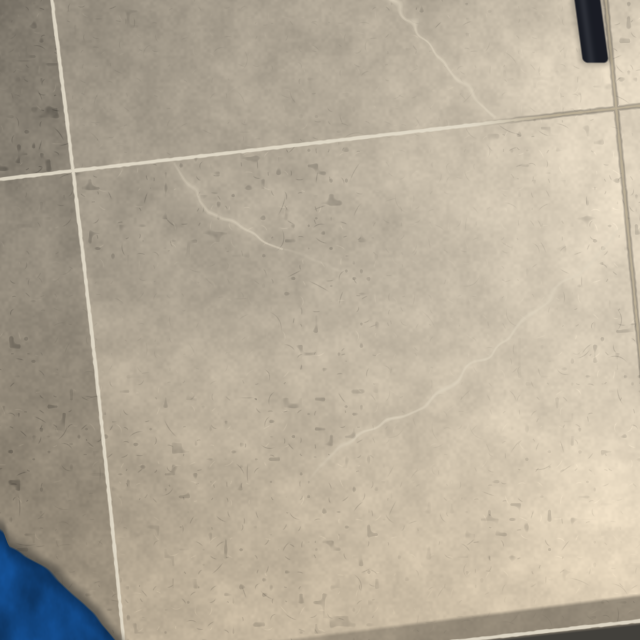
Give the GLSL for this texture, as a WebGL 1 fragment shader.

```glsl
precision highp float;
// Worn beige stone floor tiles seen at a slight tilt: a skewed grid gives pale grout,
// layered value noise gives mottling, hashed cells give scratches and pits, and
// warped segments give veins. A blue cloth and a dark handle lie at the borders.

uniform vec2 u_resolution;

const vec3 STONE_COOL = vec3(1.0, 0.945, 0.850);
const vec3 STONE_WARM = vec3(1.0, 0.925, 0.805);
const vec3 GROUT = vec3(0.89, 0.86, 0.79);
const vec3 GROUT_DULL = vec3(0.74, 0.69, 0.59);
const vec3 VEIN = vec3(0.87, 0.83, 0.75);
const vec3 SHADOW = vec3(0.26, 0.25, 0.23);
const vec3 CLOTH = vec3(0.07, 0.27, 0.50);
const vec3 HANDLE = vec3(0.10, 0.11, 0.14);

float hash(vec2 p) {
  vec3 q = fract(vec3(p.xyx) * 0.1031);
  q += dot(q, q.yzx + 33.33);
  return fract((q.x + q.y) * q.z);
}

float noise(vec2 p) {
  vec2 i = floor(p), f = fract(p);
  f = f * f * (3.0 - 2.0 * f);
  return mix(mix(hash(i), hash(i + vec2(1.0, 0.0)), f.x),
             mix(hash(i + vec2(0.0, 1.0)), hash(i + 1.0), f.x), f.y);
}

float fbm(vec2 p) {
  float sum = 0.0, amp = 0.5;
  for (int i = 0; i < 5; i++) {
    sum += amp * noise(p);
    p = mat2(1.6, 1.2, -1.2, 1.6) * p + 7.3;
    amp *= 0.55;
  }
  return sum;
}

// Coverage of the region where the signed distance d is negative
float cover(float d, float soft) { return 1.0 - smoothstep(-soft, soft, d); }

// Tapered vein segment: half width and strength run from the a end to the b end
float vein(vec2 p, vec2 a, vec2 b, vec2 width, vec2 strength, float soft) {
  vec2 ab = b - a;
  float t = clamp(dot(p - a, ab) / dot(ab, ab), 0.0, 1.0);
  float d = length(p - a - ab * t);
  float w = mix(width.x, width.y, t);
  float halo = 0.25 * exp(-d * d / (9.0 * w * w));
  return mix(strength.x, strength.y, t) * max(cover(d - w, soft + w * 0.6), halo);
}

// One short curved scratch in some of the cells
float scratches(vec2 p, float cells, float chance, float soft) {
  vec2 id = floor(p * cells);
  float angle = 6.2832 * hash(id + 3.7);
  vec2 center = 0.4 + 0.2 * vec2(hash(id + 11.1), hash(id + 23.9));
  vec2 q = fract(p * cells) - center;
  q = mat2(cos(angle), -sin(angle), sin(angle), cos(angle)) * q;
  q.y += (hash(id + 41.3) - 0.5) * 3.0 * q.x * q.x;
  float reach = mix(0.1, 0.36, hash(id + 57.0));
  float line = cover(abs(q.y) / cells - 0.0006, soft);
  return line * smoothstep(reach, 0.3 * reach, abs(q.x)) * step(hash(id), chance);
}

// Skewed floor grid: grout runs where a coordinate is an integer
vec2 floorGrid(vec2 p) {
  float left = 0.193 - 0.112 * p.y + 0.016 * p.y * (1.0 - p.y);
  float right = 1.0435 - 0.097 * p.y;
  float bottom = 0.111 * p.x - 0.081, top = 0.720 + 0.115 * p.x;
  return vec2((p.x - left) / (right - left), (p.y - bottom) / (top - bottom));
}

vec3 stone(vec2 p, vec2 tile, float soft) {
  vec2 s = p + tile * 5.3;
  float light = 0.62 + 0.15 * p.x + 0.08 * (1.0 - p.y);
  light -= 0.04 * smoothstep(0.6, 0.0, p.x) * smoothstep(0.5, 1.0, p.y);
  light += 0.11 * exp(-18.0 * dot(p - vec2(0.96, 0.79), p - vec2(0.96, 0.79)));
  light += 0.08 * exp(-20.0 * dot(p - vec2(0.97, 0.19), p - vec2(0.97, 0.19)));
  light *= tile.x < 0.0 ? 0.86 : 1.0 + 0.02 * (hash(tile + 9.0) - 0.5);
  light += 0.12 * (fbm(s * 5.0) - 0.55) + 0.11 * (fbm(s * 26.0 + 4.0) - 0.55);
  light += 0.035 * (noise(s * 190.0) - 0.5);
  // Wear: dark hairs, pale hairs and pits
  float patches = smoothstep(0.35, 0.75, noise(s * 6.0 + 2.0));
  for (int i = 0; i < 4; i++) {
    float k = float(i);
    float hair = scratches(s + k * 1.37, 17.0 + 9.0 * k, 0.35, soft);
    light += hair * (i == 2 ? 0.05 : -0.10) * mix(0.35, 1.0, patches);
  }
  light -= 0.10 * smoothstep(0.83, 0.97, noise(s * 85.0 + 17.0)) * patches;
  return light * mix(STONE_WARM, STONE_COOL, smoothstep(0.0, 0.75, p.y + 0.2 * p.x));
}

float veins(vec2 p, float soft) {
  vec2 q = p + 0.016 * (vec2(noise(p * 38.0), noise(p * 38.0 + 19.0)) - 0.5);
  vec2 thin = vec2(0.0022), full = vec2(0.8);
  float v = vein(q, vec2(0.605, 1.01), vec2(0.71, 0.89), thin, full, soft);
  v = max(v, vein(q, vec2(0.71, 0.89), vec2(0.778, 0.814), thin, full, soft));
  v = max(v, vein(q, vec2(0.27, 0.746), vec2(0.33, 0.673), thin, vec2(0.4, 0.6), soft));
  v = max(v, vein(q, vec2(0.33, 0.673), vec2(0.44, 0.605), thin, vec2(0.6, 0.8), soft));
  v = max(v, vein(q, vec2(0.44, 0.605), vec2(0.54, 0.577), thin, vec2(0.3, 0.15), soft));
  v = max(v, vein(q, vec2(0.974, 0.646), vec2(0.833, 0.512), thin, full, soft));
  v = max(v, vein(q, vec2(0.833, 0.512), vec2(0.717, 0.406), vec2(0.0028), full, soft));
  v = max(v, vein(q, vec2(0.717, 0.406), vec2(0.651, 0.359), vec2(0.003), full, soft));
  v = max(v, vein(q, vec2(0.651, 0.359), vec2(0.555, 0.318), vec2(0.0028), full, soft));
  return max(v, vein(q, vec2(0.555, 0.318), vec2(0.482, 0.251), thin, vec2(0.8, 0.1), soft));
}

void main() {
  vec2 p = gl_FragCoord.xy / u_resolution;
  float soft = 1.0 / min(u_resolution.x, u_resolution.y);
  vec2 grid = floorGrid(p);
  vec3 color = stone(p, floor(grid), soft);
  color = mix(color, VEIN, veins(p, soft) * (0.65 + 0.35 * noise(p * 70.0)));

  // Shaded strip and dark gap along the lower border
  float strip = cover(p.y - 0.127 * p.x + 0.057, 0.004);
  color *= 1.0 - strip * mix(0.18, 0.33, smoothstep(0.4, 0.9, p.x));
  color = mix(color, SHADOW, cover(grid.y * 0.8 + 0.004, 0.004));

  // Grout, thinner and duller toward the right
  vec2 joint = abs(grid - floor(grid + 0.5)) * vec2(0.85, 0.8);
  float ragged = 0.0012 * (noise(p * 150.0) - 0.5);
  float dull = smoothstep(0.72, 0.88, p.x) * step(0.4, p.y);
  float d = min(joint.x, joint.y) + ragged;
  color *= 1.0 - 0.28 * dull * cover(d - 0.004, 0.002);
  color = mix(color, mix(GROUT, GROUT_DULL, dull), 0.92 * cover(d - mix(0.0027, 0.0016, dull), soft));

  // Cloth with folds and a soft contact shadow
  float hem = 0.155 - 0.5 * p.x - 1.95 * p.x * p.x + 0.015 * smoothstep(0.016, 0.004, p.x);
  float cloth = (p.y - hem) * 0.8 + 0.006 * (noise(p * 45.0) - 0.5);
  color = mix(color, SHADOW, 0.65 * cover(cloth - 0.012, 0.012));
  float folds = 0.65 + 0.6 * fbm(p * vec2(22.0, 14.0)) - 0.3 * smoothstep(-0.025, 0.0, cloth);
  color = mix(color, CLOTH * folds, cover(cloth, 1.5 * soft));

  // Handle: a rounded bar leaning slightly
  vec2 h = p - vec2(0.931, 0.902);
  h.x += 0.135 * h.y;
  vec2 corner = abs(h - vec2(0.0, 0.1)) - vec2(0.012, 0.092);
  float bar = length(max(corner, 0.0)) + min(max(corner.x, corner.y), 0.0) - 0.008;
  color *= 1.0 - 0.22 * cover(bar - 0.004, 0.008);
  float sheen = 0.07 * exp(-pow((h.x + 0.007) / 0.006, 2.0));
  color = mix(color, HANDLE + sheen, cover(bar, 1.2 * soft));

  gl_FragColor = vec4(clamp(color, 0.0, 1.0), 1.0);
}
```
